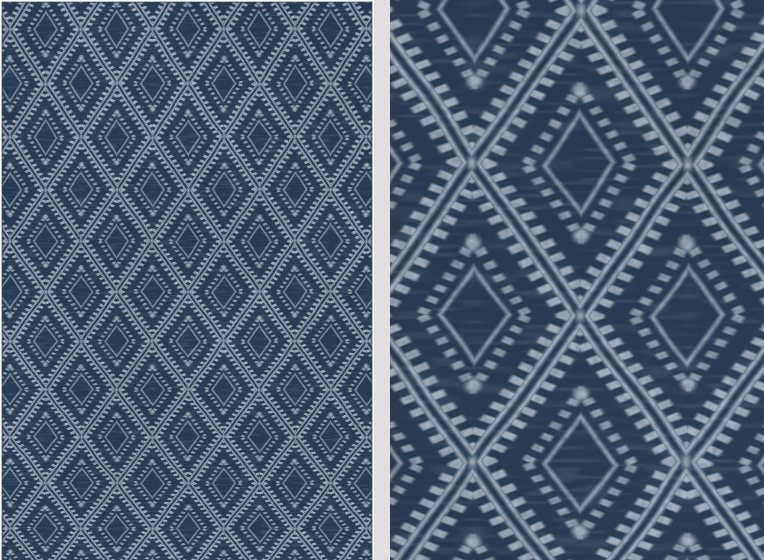
Left, the full canvas; right, a detail of the centre.
A Shadertoy shader for this pattern:

```glsl
// Flat-woven navy rug: a lattice of double-lined diamonds with feathered edges,
// each holding a small outlined diamond in a ring of barbs. Cells come from
// folding two diagonal axes; rows tighten downwards; noise gives woven streaks.

const vec3 NAVY = vec3(0.165, 0.238, 0.332);
const vec3 YARN = vec3(0.635, 0.690, 0.745);
const float TAU = 6.2831853;
const float CELL_ASPECT = 0.67;   // cell width over cell height

float hash(vec2 p) {
    return fract(sin(dot(p, vec2(127.1, 311.7))) * 43758.5453);
}

float noise(vec2 p) {
    vec2 i = floor(p), f = fract(p);
    f = f * f * (3.0 - 2.0 * f);
    return mix(mix(hash(i), hash(i + vec2(1, 0)), f.x),
               mix(hash(i + vec2(0, 1)), hash(i + vec2(1, 1)), f.x), f.y);
}

// Coverage of a line or disc of the given half width
float stroke(float dist, float halfWidth, float soft) {
    return 1.0 - smoothstep(halfWidth - soft, halfWidth + soft, abs(dist));
}

// Coverage of slanted barbs inside the band lo..hi of the diamond distance
float barbs(vec2 q, float d, float lo, float hi, float count, float soft) {
    float phase = (q.y - 0.27 * q.x) * count;
    float teeth = smoothstep(-0.55, 0.65, cos(TAU * phase));
    return teeth * stroke(d - 0.5 * (lo + hi), 0.5 * (hi - lo), soft);
}

// Row index from the top; the spacing shrinks a little with each row
float rowIndex(float fromTop) {
    const float first = 0.052, pitch = 0.0983, shrink = 0.00091;
    float root = sqrt(pitch * pitch - 4.0 * shrink * (fromTop - first));
    return (pitch - root) / (2.0 * shrink);
}

// Yarn coverage; lattice.x counts half cells across, lattice.y rows down
float diamondPattern(vec2 lattice, float soft) {
    vec2 diagonal = 0.5 * vec2(lattice.x + lattice.y, lattice.x - lattice.y);
    vec2 cell = fract(diagonal + 0.5) - 0.5;
    vec2 q = abs(vec2(cell.x + cell.y, cell.x - cell.y));
    float d = q.x + q.y;          // 0 at the cell centre, 1 on its border

    // Lattice: double line, feathered edge and a knot at each crossing
    float yarn = stroke(d - 0.935, 0.027, soft);
    yarn = max(yarn, barbs(q, d, 0.765, 0.92, 9.0, soft));
    yarn = max(yarn, stroke(length(0.5 - abs(cell)), 0.028, soft));

    // Medallion: outline, ring of barbs and a bead at each tip
    yarn = max(yarn, 0.85 * stroke(d - 0.32, 0.024, soft));
    yarn = max(yarn, 0.85 * barbs(q, d, 0.43, 0.55, 10.0, soft));
    vec2 bead = vec2(q.x * CELL_ASPECT, q.y - 0.47);
    return max(yarn, stroke(length(bead), 0.045, soft));
}

void mainImage(out vec4 fragColor, in vec2 fragCoord) {
    vec2 uv = fragCoord / iResolution.xy;
    vec2 p = fragCoord / iResolution.y;
    float pixel = 1.0 / iResolution.y;

    // Slight hand-woven wobble of the lattice
    vec2 wobble = vec2(noise(p * 28.0), noise(p * 28.0 + 17.0)) - 0.5;
    vec2 lattice = vec2((uv.x - 0.503) / 0.0953, rowIndex(1.0 - uv.y));
    float yarn = diamondPattern(lattice + 0.035 * wobble, max(0.03, 19.0 * pixel));

    // Weave: short horizontal streaks, fine grain and broad fading
    float streak = noise(p * vec2(55.0, 400.0));
    float grain = noise(p * 380.0 + 41.0);
    float fade = noise(p * 5.0 + 9.0);
    yarn *= 0.84 + 0.20 * grain + 0.08 * (streak - 0.5);
    yarn += 0.13 * smoothstep(0.45, 1.0, streak) * (1.0 - yarn);
    vec3 color = mix(NAVY, YARN, clamp(yarn, 0.0, 1.0));
    color *= 0.95 + 0.06 * fade + 0.05 * (grain - 0.5);

    // Dark bound edge, then the white ground outside the rug
    float width = iResolution.x * pixel;
    float inset = min(min(p.x, width - p.x), 1.0 - p.y) - 0.003;
    color = mix(NAVY, color, 0.35 + 0.65 * smoothstep(0.0, 0.005, inset));
    color = mix(vec3(1.0), color, smoothstep(-pixel, pixel, inset));

    fragColor = vec4(color, 1.0);
}
```
